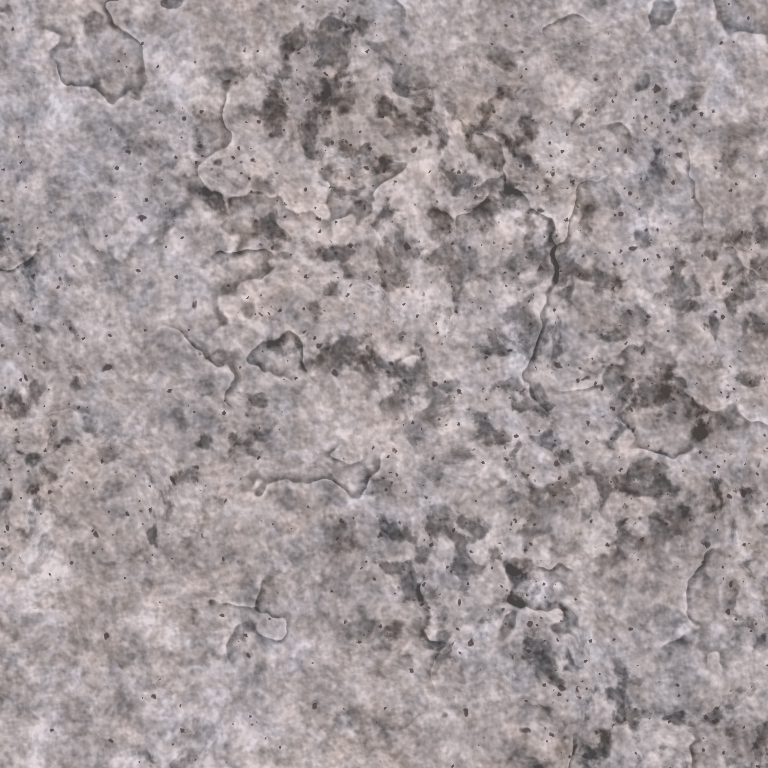
Write a three.js fragment shader that draws this texture.

```glsl
varying vec2 vUv;

float hash(vec2 p) {
  vec3 q = fract(p.xyx * 0.1031);
  q += dot(q, q.yzx + 33.33);
  return fract((q.x + q.y) * q.z);
}

float noise(vec2 p) {
  vec2 cell = floor(p), f = fract(p);
  f = f * f * (3.0 - 2.0 * f);
  return mix(mix(hash(cell), hash(cell + vec2(1.0, 0.0)), f.x),
             mix(hash(cell + vec2(0.0, 1.0)), hash(cell + 1.0), f.x), f.y);
}

float fbm(vec2 p) {
  float sum = 0.0, amplitude = 0.516;
  for (int i = 0; i < 5; i++) {
    sum += amplitude * noise(p);
    p = mat2(1.62, 1.22, -1.22, 1.62) * p + 17.3;
    amplitude *= 0.5;
  }
  return sum;
}

// Tone change along broken ledges: dark undercut below, pale rim above
float ledge(vec2 p, float seed) {
  float d = fbm(p * 4.0 + seed) - 0.5;
  float broken = smoothstep(0.5, 0.75, noise(p * 9.0 + seed * 1.7));
  float undercut = smoothstep(-0.03, 0.0, d) * (1.0 - smoothstep(0.0, 0.008, d));
  float rim = smoothstep(0.002, 0.01, d) * (1.0 - smoothstep(0.01, 0.03, d));
  return broken * (0.07 * rim - 0.2 * undercut);
}

// Slope of the rough surface towards the light at the upper right
float relief(vec2 p, float scale) {
  vec2 lightStep = vec2(0.024, 0.03) / scale;
  return fbm((p - lightStep) * scale) - fbm((p + lightStep) * scale);
}

// Coverage of small irregular holes, one at most per grid cell
float pits(vec2 p, float density) {
  vec2 cell = floor(p);
  vec2 centre = 0.35 + 0.3 * vec2(hash(cell + 3.1), hash(cell + 8.7));
  vec2 offset = fract(p) - centre;
  offset.x *= 0.7 + 0.8 * hash(cell + 14.2);
  float size = hash(cell + 21.5);
  float radius = mix(0.06, 0.24, size * size);
  float d = length(offset) + 0.24 * (noise(p * 5.0) - 0.5);
  return step(1.0 - density, hash(cell + 40.9)) * (1.0 - smoothstep(radius - 0.1, radius + 0.08, d));
}

void main() {
  vec2 p = vUv + 2.0;
  vec2 warped = p + 0.04 * (vec2(fbm(p * 11.0), fbm(p * 11.0 + 31.0)) - 0.5);
  vec2 turned = mat2(0.8, 0.6, -0.6, 0.8) * p;

  // Mottling from broad clouds down to grain
  float tone = 0.672;
  tone += 0.13 * (fbm(warped * 4.5) - 0.5);
  tone += 0.25 * (fbm(warped * 24.0 + 50.0) - 0.5);
  tone += 0.14 * (noise(turned * 118.0) - 0.5) + 0.14 * (noise(turned * 225.0 + 9.0) - 0.5);

  // Relief
  tone += 0.85 * relief(warped, 12.0) + 0.75 * relief(warped + 5.0, 31.0);
  for (int i = 0; i < 3; i++) tone += ledge(warped, 11.0 + 23.7 * float(i));

  // Dirt gathered in patches of fine specks
  float patches = smoothstep(0.42, 0.66, fbm(p * 5.0 + 70.0));
  float specks = smoothstep(0.5, 0.7, fbm(warped * 42.0 + 90.0));
  tone -= 0.21 * specks * (0.25 + patches);

  // Pale flakes
  float flakes = smoothstep(0.63, 0.7, fbm(warped * 18.0 + 120.0));
  tone += 0.06 * flakes;

  // Pinkish and bluish minerals
  float warmth = fbm(p * 6.0 + 150.0) - 0.45 + 0.5 * (noise(turned * 50.0) - 0.5) - 0.3 * flakes;
  vec3 stone = clamp(tone, 0.28, 0.88) * vec3(1.0, 0.946, 0.955);
  stone += warmth * vec3(0.035, 0.0, -0.04);

  // Holes
  float holes = pits(warped * 52.0, 0.02 + 0.1 * patches);
  holes = max(holes, pits(turned * 88.0 + 7.0, 0.03 + 0.13 * patches));
  stone = mix(stone, vec3(0.27, 0.22, 0.22), 0.75 * holes);

  gl_FragColor = vec4(stone, 1.0);
}
```
